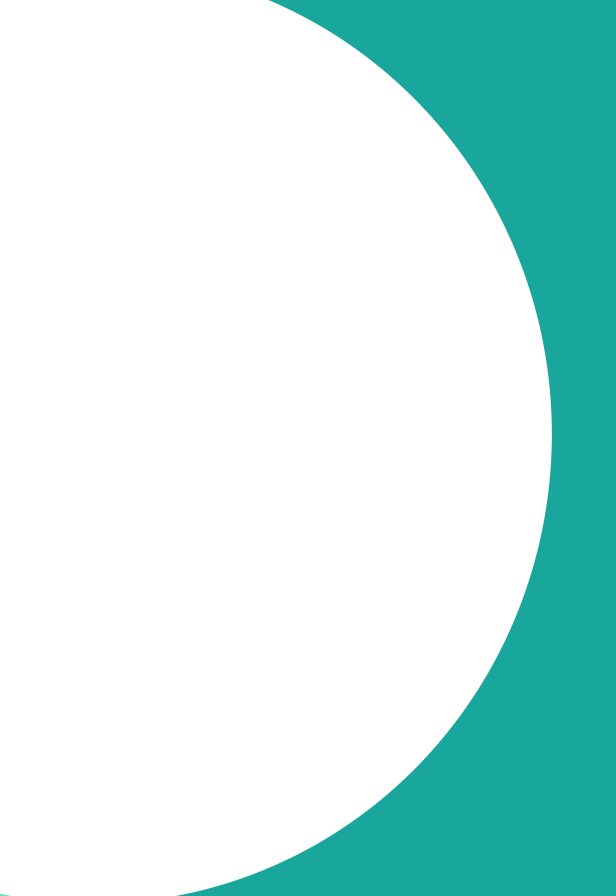
Write a Shadertoy shader that draws this background.

```glsl
// A flat teal backdrop with a large white disc running off the left side.
// The disc is a slightly tall ellipse, drawn from an approximate signed distance;
// the backdrop turns to mint in the lower left corner.

// Lengths are in canvas heights, origin at the lower left.
const vec2 DISC_CENTER = vec2(0.1042, 0.5156);
const vec2 DISC_RADII  = vec2(0.5117, 0.5241);
const vec3 WHITE = vec3(1.0);
const vec3 TEAL  = vec3(0.098, 0.655, 0.616);
const vec3 MINT  = vec3(0.40, 0.87, 0.70);
const float MINT_INNER = 0.02;
const float MINT_OUTER = 0.15;

// First-order signed distance to an ellipse, negative inside.
float ellipseDistance(vec2 p, vec2 radii) {
    float level = length(p / radii);
    float slope = length(p / (radii * radii));
    return level * (level - 1.0) / max(slope, 1e-4);
}

void mainImage(out vec4 fragColor, in vec2 fragCoord) {
    vec2 p = fragCoord / iResolution.y;
    float pixel = 1.0 / iResolution.y;

    // Backdrop with its corner tint
    float tint = 1.0 - smoothstep(MINT_INNER, MINT_OUTER, length(p));
    vec3 color = mix(TEAL, MINT, tint);

    // Disc with a one-pixel soft edge
    float dist = ellipseDistance(p - DISC_CENTER, DISC_RADII);
    float coverage = clamp(0.5 - dist / pixel, 0.0, 1.0);
    color = mix(color, WHITE, coverage);

    fragColor = vec4(color, 1.0);
}
```
